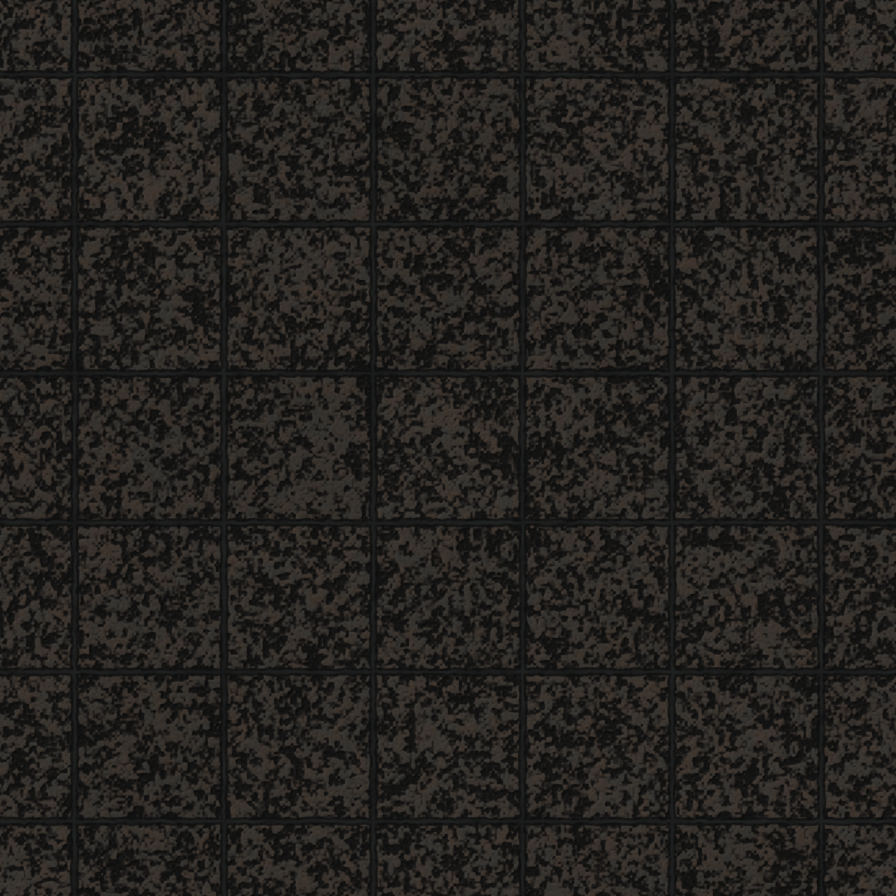
Give the GLSL for this texture, as a three.js fragment shader.

```glsl
// Dark speckled granite paving: a 6 by 6 square grid, shifted half a slab, with worn joints.
varying vec2 vUv;

const float REPEATS = 6.0;
const vec2 GRID_SHIFT = vec2(0.5, 0.5);
const float JOINT_CORE = 0.0017;    // half width of the grey mortar
const float JOINT_EDGE = 0.0046;    // half width including the dark grooves
const float JOINT_WOBBLE = 0.0022;
const float EDGE_SOFT = 0.0011;
const float SPECKLE_SCALE = 165.0;
const float CLUMP_SCALE = 48.0;
const float GRAIN_SCALE = 470.0;
const float TINT_SCALE = 85.0;
const float RELIEF_STEP = 0.0016;
const float RELIEF_GAIN = 0.075;
const float TILE_VARIATION = 0.06;
const vec3 SPECK_COLOR = vec3(0.075, 0.073, 0.071);
const vec3 STONE_COLOR = vec3(0.218, 0.198, 0.178);
const vec3 WARM_TINT = vec3(0.020, 0.002, -0.006);
const vec3 GROOVE_COLOR = vec3(0.058, 0.060, 0.061);
const vec3 MORTAR_COLOR = vec3(0.125, 0.130, 0.130);

float hash(vec2 p) {
  vec3 q = fract(vec3(p.xyx) * 0.1031);
  q += dot(q, q.yzx + 33.33);
  return fract((q.x + q.y) * q.z);
}

float noise(vec2 p) {
  vec2 cell = floor(p);
  vec2 f = fract(p);
  f = f * f * (3.0 - 2.0 * f);
  float low = mix(hash(cell), hash(cell + vec2(1.0, 0.0)), f.x);
  float high = mix(hash(cell + vec2(0.0, 1.0)), hash(cell + vec2(1.0, 1.0)), f.x);
  return mix(low, high, f.y);
}

// Mineral height: clumped medium specks broken up by finer ones.
float mineral(vec2 p) {
  float height = 0.0;
  float weight = 0.58;
  float scale = SPECKLE_SCALE;
  for (int i = 0; i < 2; i++) {
    height += weight * noise(p * scale + float(i) * 37.0);
    weight = 0.42;
    scale *= 1.97;
  }
  return height + 0.20 * (noise(p * CLUMP_SCALE + 11.0) - 0.5);
}

// Distance to the nearest joint, in canvas units.
float jointDistance(vec2 p) {
  vec2 wobble = vec2(noise(p * 150.0 + 71.0), noise(p * 150.0 + 139.0)) - 0.5;
  vec2 local = fract((p + wobble * JOINT_WOBBLE) * REPEATS + GRID_SHIFT);
  vec2 d = min(local, 1.0 - local) / REPEATS;
  return min(d.x, d.y);
}

void main() {
  // Stone speckle and its relief, lit from the upper left
  float height = mineral(vUv);
  float slope = height - mineral(vUv + RELIEF_STEP * vec2(-0.7, 0.7));
  float stone = smoothstep(0.32, 0.66, height);
  vec3 color = mix(SPECK_COLOR, STONE_COLOR, stone);
  color += RELIEF_GAIN * slope;

  // Fine grain, warm mineral flecks and slab tone
  color += 0.028 * (noise(vUv * GRAIN_SCALE) - 0.5);
  color += WARM_TINT * (noise(vUv * TINT_SCALE + 53.0) - 0.5) * 2.0 * stone;
  vec2 tile = mod(floor(vUv * REPEATS + GRID_SHIFT), REPEATS);
  color *= 1.0 + TILE_VARIATION * (hash(tile + 5.0) - 0.5);

  // Dark grooves on both sides of a thin mortar line
  float joint = jointDistance(vUv);
  float groove = 1.0 - smoothstep(JOINT_EDGE - EDGE_SOFT, JOINT_EDGE + EDGE_SOFT, joint);
  float mortar = 1.0 - smoothstep(JOINT_CORE - EDGE_SOFT, JOINT_CORE + EDGE_SOFT, joint);
  float wear = mix(0.45, 1.0, noise(vUv * 60.0 + 23.0));
  color = mix(color, GROOVE_COLOR + 0.04 * slope, groove * 0.85);
  color = mix(color, MORTAR_COLOR, mortar * wear);

  gl_FragColor = vec4(max(color, 0.0), 1.0);
}
```
